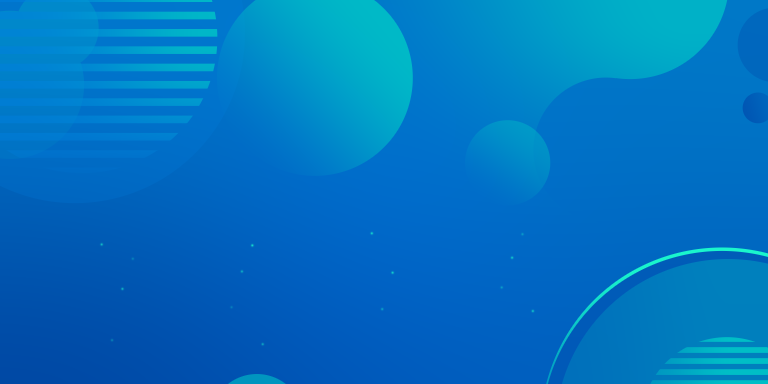
Reproduce this background procedurally as a Shadertoy shader.

```glsl
#define TEAL vec3(0.0, 0.76, 0.78)
#define MINT vec3(0.10, 0.96, 0.80)
#define AZURE vec3(0.0, 0.50, 0.88)
#define DEEP vec3(0.0, 0.33, 0.70)
#define STAR_COUNT 15
#define STAR_RADIUS 0.0032

// Antialiased coverage of a signed distance
float fill(float d) {
    return clamp(0.5 - d * iResolution.y, 0.0, 1.0);
}

// Circles are packed as centre.xy, radius
float circle(vec2 p, vec3 c) {
    return length(p - c.xy) - c.z;
}

// Position across a circle along a direction, from -1 to 1
float across(vec2 p, vec3 c, vec2 dir) {
    return dot(p - c.xy, normalize(dir)) / c.z;
}

// Horizontal bars centred on y = start, repeated every pitch
float bars(float y, float start, float pitch, float duty) {
    float offset = abs(fract((y - start) / pitch + 0.5) - 0.5);
    return fill((offset - 0.5 * duty) * pitch);
}

vec3 backdrop(vec2 p) {
    float x = clamp(p.x * 0.5, 0.0, 1.0);
    vec3 low = mix(vec3(0.0, 0.28, 0.64), vec3(0.0, 0.37, 0.74), smoothstep(0.0, 0.8, x));
    vec3 high = mix(vec3(0.0, 0.45, 0.78), vec3(0.0, 0.47, 0.78), x);
    vec3 col = mix(low, high, smoothstep(-0.1, 1.0, p.y));
    float glow = exp(-4.0 * dot(p - vec2(0.95, 0.4), p - vec2(0.95, 0.4)));
    return col + vec3(0.0, 0.015, 0.045) * glow;
}

// Halo, soft blobs and barred disc at the upper left
vec3 leftCluster(vec3 col, vec2 p) {
    col = mix(col, AZURE, 0.20 * fill(circle(p, vec3(0.195, 0.914, 0.443))));
    float blobs = min(circle(p, vec3(0.026, 0.779, 0.193)),
                      circle(p, vec3(0.148, 0.927, 0.109)));
    col = mix(col, TEAL, fill(blobs) * mix(0.08, 0.26, smoothstep(0.6, 1.0, p.y)));

    vec3 disc = vec3(0.214, 0.901, 0.352);
    float shine = smoothstep(0.0, 0.55, p.x) * smoothstep(0.5, 0.9, p.y);
    float strength = mix(0.45, 0.85, shine) * smoothstep(0.5, 0.68, p.y);
    float mask = fill(circle(p, disc)) * bars(p.y, 0.9596, 0.0451, 0.44);
    return mix(col, mix(AZURE, TEAL, shine), mask * strength);
}

// Wave at the upper right: a disc flowing into a concave arc
vec3 wave(vec3 col, vec2 p) {
    float crest = circle(p, vec3(1.641, 1.052, 0.258));
    float hollow = -circle(p, vec3(1.578, 0.609, 0.189));
    float shape = min(crest, max(p.x - 1.604, hollow));
    float fade = smoothstep(0.95, 1.85, p.x + 0.5 * (p.y - 0.8)) * smoothstep(0.4, 0.95, p.y);
    return mix(col, TEAL, fill(shape) * fade * 0.78);
}

// Ring, inner disc and barred core at the lower right
vec3 rightCluster(vec3 col, vec2 p) {
    vec3 ring = vec3(1.880, -0.120, 0.471);
    float edge = circle(p, ring);
    float lift = smoothstep(-0.05, 0.33, p.y);
    col = mix(col, DEEP, 0.6 * fill(edge));

    float inner = fill(circle(p, vec3(1.896, -0.125, 0.4505)));
    col = mix(col, TEAL, inner * mix(0.22, 0.36, smoothstep(1.45, 1.9, p.x)));

    float core = fill(circle(p, vec3(1.893, -0.102, 0.224)));
    float coreFade = mix(0.4, 0.95, smoothstep(1.68, 1.92, p.x));
    col = mix(col, TEAL, core * bars(p.y, 0.0885, 0.0287, 0.52) * coreFade);

    float line = fill(abs(edge) - mix(0.002, 0.0045, lift));
    return mix(col, mix(TEAL, MINT, lift), line * mix(0.6, 1.0, lift));
}

// Small bright specks spread by a low-discrepancy sequence
float stars(vec2 p) {
    float light = 0.0;
    for (int i = 0; i < STAR_COUNT; i++) {
        vec2 h = fract(float(i) * vec2(0.7549, 0.5698) + vec2(0.35, 0.2));
        vec2 pos = vec2(mix(0.12, 1.5, h.x), mix(0.03, 0.41, sqrt(h.y)));
        float power = 0.25 + 0.6 * fract(float(i) * 0.618);
        vec2 q = (p - pos) / STAR_RADIUS;
        light += power * exp(-dot(q, q));
    }
    return min(light, 1.0);
}

void mainImage(out vec4 fragColor, in vec2 fragCoord) {
    vec2 p = fragCoord / iResolution.y;
    vec3 col = wave(leftCluster(backdrop(p), p), p);

    // Floating discs, each lit from one side
    vec3 large = vec3(0.820, 0.797, 0.255);
    float lit = smoothstep(-1.1, 0.95, across(p, large, vec2(0.75, 0.66)));
    col = mix(col, TEAL, fill(circle(p, large)) * lit * 0.88);
    vec3 small = vec3(1.322, 0.576, 0.111);
    lit = smoothstep(-1.1, 1.1, across(p, small, vec2(0.6, 0.8)));
    col = mix(col, TEAL, fill(circle(p, small)) * lit * 0.42);
    vec3 low = vec3(0.669, -0.096, 0.122);
    col = mix(col, TEAL, fill(circle(p, low)) * 0.6);

    // Shaded discs at the right edge
    vec3 shade = vec3(2.018, 0.883, 0.097);
    col = mix(col, DEEP, fill(circle(p, shade)) * 0.45);
    vec3 bead = vec3(1.974, 0.719, 0.040);
    lit = smoothstep(-1.0, 1.2, across(p, bead, vec2(-1.0, -0.3)));
    col = mix(col, DEEP, fill(circle(p, bead)) * mix(0.45, 0.95, lit));

    col = rightCluster(col, p);
    col = mix(col, MINT, stars(p));
    fragColor = vec4(col, 1.0);
}
```
